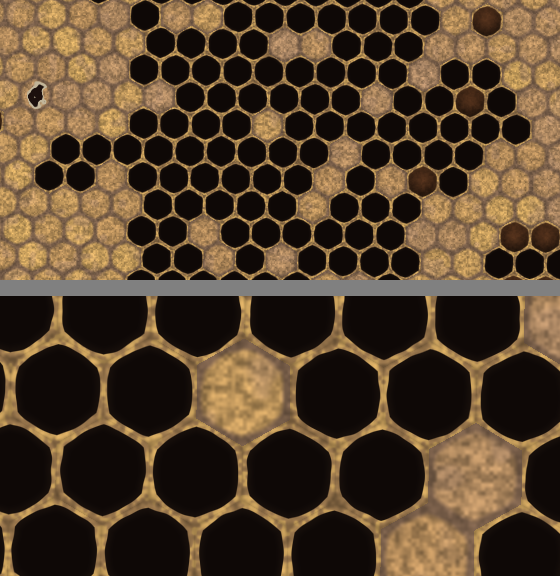
Top: the whole. Bottom: its middle third, enlarged.
Give the GLSL for this pattern, as a Shadertoy shader.

```glsl
// Honeycomb brood frame: dark open cells among grainy wax-capped ones.

const float PITCH = 0.111;               // cell spacing, in canvas heights
const float TILT = 0.016;                // slight rotation of the comb
const vec2 ANCHOR = vec2(1.0104, 0.455); // centre of cell (0, 0)
const vec2 LATTICE = vec2(1.0, 1.7320508);

const vec3 GOLD = vec3(0.74, 0.59, 0.34);
const vec3 TAN = vec3(0.66, 0.51, 0.33);
const vec3 ROSE = vec3(0.62, 0.49, 0.38);
const vec3 SEAM = vec3(0.46, 0.36, 0.28);
const vec3 PALE = vec3(0.76, 0.71, 0.60);
const vec3 HOLLOW = vec3(0.055, 0.032, 0.025);
const vec3 LARVA = vec3(0.27, 0.16, 0.09);

float hash(vec2 p) {
    vec3 a = fract(vec3(p.xyx + 57.3) * 0.1031);
    a += dot(a, a.yzx + 33.33);
    return fract((a.x + a.y) * a.z);
}

float noise(vec2 p) {
    vec2 i = floor(p), f = fract(p);
    f = f * f * (3.0 - 2.0 * f);
    return mix(mix(hash(i), hash(i + vec2(1, 0)), f.x),
               mix(hash(i + vec2(0, 1)), hash(i + vec2(1, 1)), f.x), f.y);
}

// Offset from the nearest cell centre of a triangular lattice
vec2 cellOffset(vec2 q) {
    vec2 a = mod(q + 0.5 * LATTICE, LATTICE) - 0.5 * LATTICE;
    vec2 b = mod(q, LATTICE) - 0.5 * LATTICE;
    return dot(a, a) < dot(b, b) ? a : b;
}

// Radius measure halfway between a pointy-top hexagon and a circle
float roundHex(vec2 p) {
    vec2 a = abs(p);
    float hexagon = max(a.x, dot(a, vec2(0.5, 0.8660254)));
    return mix(hexagon, length(p), 0.5);
}

float bump(float x, float width) {
    return exp(-x * x / (width * width));
}

// Open area: a band whose left and right borders bulge with the row
bool inOpenBand(vec2 cell) {
    float left = -4.55 - 3.8 * bump(cell.y + 0.5, 1.2);
    float right = 3.9 + 3.8 * bump(cell.y - 1.3, 2.83);
    return cell.x > left && cell.x < right;
}

bool inCornerPatch(vec2 cell) {
    return length(cell - vec2(7.8, -4.0)) < 1.45;
}

vec3 openCell(float r, float fill, float grain, float aa, vec2 local) {
    // Lit wax rim, thinning into the duller seam at the corners
    vec3 rim = mix(TAN, GOLD, smoothstep(0.4, 0.65, grain));
    rim *= mix(1.0, 0.8, smoothstep(0.48, 0.53, r)) * (0.7 + 0.55 * grain);
    vec3 larva = LARVA * (1.1 - 1.3 * r + 0.5 * local.y + 0.3 * grain);
    vec3 inside = mix(HOLLOW, larva, fill);
    inside += 0.05 * TAN * smoothstep(0.36, 0.46, r);
    return mix(inside, rim, smoothstep(0.455 - aa, 0.455 + aa, r));
}

vec3 cappedCell(float r, float tint, float grain, float patches, float aa) {
    vec3 wax = tint < 0.5 ? mix(ROSE, TAN, tint * 2.0) : mix(TAN, GOLD, tint * 2.0 - 1.0);
    wax = mix(wax, ROSE, 0.5 * smoothstep(0.55, 0.85, patches));
    wax *= (0.68 + 0.66 * grain) * (1.05 - 0.3 * r * r);
    vec3 seam = SEAM * (0.75 + 0.5 * grain);
    return mix(wax, seam, smoothstep(0.41 - aa, 0.47 + aa, r));
}

// Ragged hole with a pale torn edge
vec3 tearCap(vec3 wax, vec2 local, float ragged, float aa) {
    float d = length((local - vec2(0.03, 0.0)) * vec2(1.2, 0.9)) + 0.4 * (ragged - 0.5);
    wax = mix(PALE, wax, smoothstep(0.3 - aa, 0.3 + aa, d));
    return mix(HOLLOW * 2.0, wax, smoothstep(0.21 - aa, 0.21 + aa, d));
}

void mainImage(out vec4 fragColor, in vec2 fragCoord) {
    // Tilted comb coordinates, one unit per cell
    vec2 d = (fragCoord / iResolution.y - ANCHOR) / PITCH;
    float c = cos(TILT), s = sin(TILT);
    vec2 q = vec2(c * d.x - s * d.y, s * d.x + c * d.y);
    float aa = 0.8 / (iResolution.y * PITCH);

    vec2 local = cellOffset(q);
    vec2 id = round((q - local) * 2.0 / LATTICE); // doubled column, row
    vec2 cell = id * vec2(0.5, 1.0);

    // Wax texture and wobbly outlines
    float grain = 0.55 * noise(q * 11.0) + 0.45 * noise(q * 23.0 + 7.0);
    float patches = noise(q * 3.5 + 19.0);
    vec2 shift = 0.02 * (vec2(hash(id + 3.0), hash(id + 11.0)) - 0.5);
    float r = roundHex(local + shift) + 0.025 * (noise(q * 7.0 + 31.0) - 0.5);

    // Choose what each cell holds
    bool band = inOpenBand(cell), corner = inCornerPatch(cell);
    float openChance = corner ? 1.0 : (band ? 0.85 : 0.04);
    float larvaChance = corner ? 0.65 : (band ? 0.025 : 0.4);
    bool open = hash(id) < openChance;
    float fill = step(hash(id + 41.0), larvaChance);
    float tint = hash(id + 71.0) * 0.75 + (band ? 0.0 : 0.25);

    vec3 color = open ? openCell(r, fill, grain, aa, local)
                      : cappedCell(r, tint, grain, patches, aa);
    if (id == vec2(-16, 2)) color = tearCap(color, local, noise(q * 6.0), aa);

    fragColor = vec4(clamp(color, 0.0, 1.0), 1.0);
}
```
